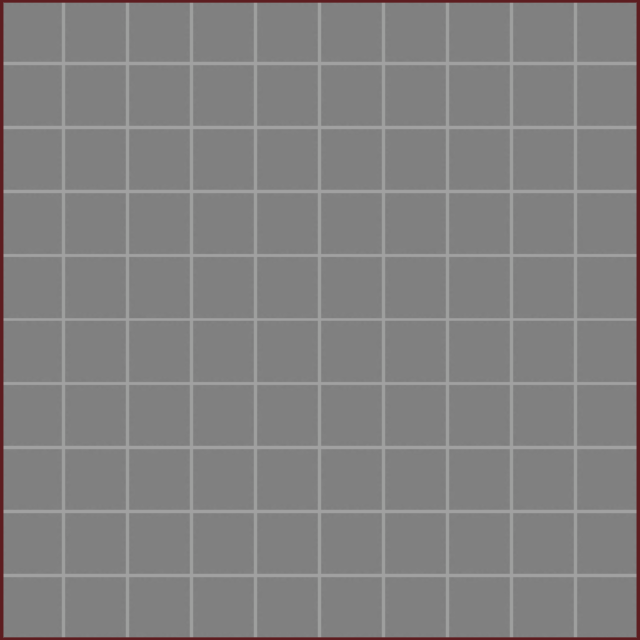
Give the GLSL for this pattern, as a Shadertoy shader.

```glsl
// Gray ten by ten grid of thin pale lines inside a dark red border.

const float CELLS = 10.0;
const vec3 GROUND = vec3(0.502);
const vec3 ROW_LINE = vec3(0.632);
const vec3 COLUMN_LINE = vec3(0.618, 0.622, 0.618);
const vec3 BORDER = vec3(0.365, 0.115, 0.125);

// Sine-free hash, 0 to 1
float hash(vec2 p) {
    vec3 q = fract(vec3(p.xyx) * 0.1031);
    q += dot(q, q.yzx + 33.33);
    return fract((q.x + q.y) * q.z);
}

float valueNoise(vec2 p) {
    vec2 cell = floor(p);
    vec2 f = fract(p);
    f = f * f * (3.0 - 2.0 * f);
    float low = mix(hash(cell), hash(cell + vec2(1.0, 0.0)), f.x);
    float high = mix(hash(cell + vec2(0.0, 1.0)), hash(cell + 1.0), f.x);
    return mix(low, high, f.y);
}

// Distance to the nearest grid line, in canvas units
float lineDistance(float coord, float cells) {
    return abs(fract(coord * cells + 0.5) - 0.5) / cells;
}

// Soft coverage of a stroke
float stroke(float dist, float width, float blur) {
    return 1.0 - smoothstep(-blur, blur, dist - 0.5 * width);
}

void mainImage(out vec4 fragColor, in vec2 fragCoord) {
    vec2 uv = fragCoord / iResolution.xy;
    float blur = max(0.0013, 0.75 / iResolution.y);

    // Grid lines, with rows slightly thinner near the middle
    vec2 gridUv = uv + vec2(0.0008, -0.0008);
    float columnDist = lineDistance(gridUv.x, CELLS);
    float rowDist = lineDistance(gridUv.y, CELLS);
    float rowWidth = mix(0.0040, 0.0052, smoothstep(0.0, 0.2, abs(uv.y - 0.5)));
    float column = stroke(columnDist, 0.0052, blur);
    float row = stroke(rowDist, rowWidth, blur);

    // Faint mottling beside the lines
    float nearLine = 1.0 - smoothstep(0.004, 0.016, min(columnDist, rowDist));
    float mottle = (valueNoise(uv * 256.0) - 0.5) * 0.016 * nearLine;

    vec3 color = GROUND + mottle;
    color = mix(color, COLUMN_LINE, column);
    color = mix(color, ROW_LINE, row);

    // Border, a little wider at the sides
    vec2 edgeDist = min(uv, 1.0 - uv);
    float inset = min(edgeDist.x - 0.0054, edgeDist.y - 0.0042);
    color = mix(BORDER, color, smoothstep(-blur, blur, inset));

    fragColor = vec4(color, 1.0);
}
```
